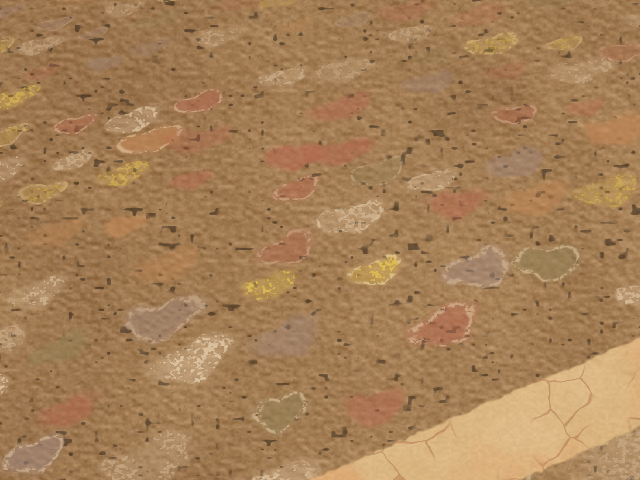
A Shadertoy shader for this pattern:

```glsl
// Worn chalk hearts on a rough tan pavement, crossed by a cracked cream stripe.
// A tilted perspective grid scatters the hearts; layered value noise gives the
// stone grain and the powdery chalk, and Voronoi borders draw the cracks.

float hash(vec2 p) {
    return fract(sin(dot(p, vec2(12.9898, 78.233))) * 43758.5453);
}

vec2 hash2(vec2 p) {
    return vec2(hash(p), hash(p + 37.2));
}

float noise(vec2 p) {
    vec2 i = floor(p), f = fract(p);
    f = f * f * (3.0 - 2.0 * f);
    return mix(mix(hash(i), hash(i + vec2(1, 0)), f.x),
               mix(hash(i + vec2(0, 1)), hash(i + vec2(1, 1)), f.x), f.y);
}

float fbm(vec2 p) {
    float sum = 0.0, amp = 0.53;
    for (int i = 0; i < 4; i++) {
        sum += amp * noise(p);
        p = mat2(1.6, 1.2, -1.2, 1.6) * p + 5.3;
        amp *= 0.5;
    }
    return sum;
}

// Negative inside a rounded heart about two units wide
float heart(vec2 p) {
    float x = sqrt(p.x * p.x + 0.01);
    return length(vec2(p.x, 1.15 * p.y + 0.25 - 0.75 * sqrt(x))) - 0.95;
}

// Gap between the two nearest Voronoi points: zero on a border
float crackGap(vec2 p) {
    vec2 cell = floor(p);
    float near = 9.0, next = 9.0;
    for (int k = 0; k < 9; k++) {
        vec2 c = cell + vec2(k % 3 - 1, k / 3 - 1);
        float d = length(c + hash2(c) - p);
        next = min(next, max(near, d));
        near = min(near, d);
    }
    return next - near;
}

vec3 chalkColor(float pick) {
    if (pick < 0.27) return vec3(0.88, 0.78, 0.65);  // white
    if (pick < 0.43) return vec3(0.88, 0.75, 0.33);  // yellow
    if (pick < 0.60) return vec3(0.63, 0.54, 0.53);  // blue
    if (pick < 0.76) return vec3(0.72, 0.40, 0.31);  // red
    if (pick < 0.91) return vec3(0.79, 0.54, 0.34);  // orange
    return vec3(0.57, 0.51, 0.34);                   // green
}

// Tan stone with soft mottling, fine relief and dark pits
vec3 pavement(vec2 p, float grain) {
    float light = 0.55 + 0.22 * (p.x - 0.667) - 0.25 * (p.y - 0.5)
                + 0.9 * (fbm(p * 5.0) - 0.5);
    vec3 col = mix(vec3(0.58, 0.43, 0.28), vec3(0.68, 0.53, 0.36), clamp(light, 0.0, 1.0));
    vec2 g = p * vec2(75, 110);
    col += 0.11 * (noise(g) - noise(g + vec2(0.2, 0.5))) + 0.11 * (grain - 0.5);
    float pit = smoothstep(0.76, 0.9, noise(g + 9.0)) * smoothstep(0.4, 0.65, noise(p * 34.0));
    return col * (1.0 - 0.38 * pit);
}

vec3 drawHearts(vec3 col, vec2 p, float grain) {
    float depth = 2.2 - p.y + 0.18 * (p.x - 0.667);
    vec2 g = vec2((p.x - 0.667) * 9.5, 28.0) / depth;
    float wobble = fbm(p * 28.0) - 0.5;
    float wear = smoothstep(0.25, 0.6, fbm(p * 16.0 + 3.0));
    for (int k = 0; k < 9; k++) {
        vec2 c = floor(g) + vec2(k % 3 - 1, k / 3 - 1);
        if (hash(c + 4.7) > 0.86) continue;
        vec2 q = g - c - 0.5 - 0.55 * (hash2(c) - 0.5);
        float a = 0.1 + 0.8 * (hash(c + 8.1) - 0.4);
        q = mat2(cos(a), -sin(a), sin(a), cos(a)) * q;
        q /= mix(0.28, 0.47, hash(c + 2.3)) * vec2(1.0, 0.85);
        float d = heart(q) + 0.6 * wobble;
        float pick = hash(c + 6.9);
        float dry = pick < 0.43 ? 1.0 : 0.25;
        // Soft smear under a coat that catches only the raised grains
        float smear = smoothstep(0.25, -0.3, d) * mix(0.62, 0.32, dry);
        float coat = smoothstep(0.06, -0.1, d) * smoothstep(0.62, 0.36, grain + 0.22 * (1.0 - wear));
        float rim = smoothstep(0.16, 0.02, abs(d + 0.1)) * smoothstep(0.62, 0.45, grain);
        rim *= step(0.62, hash(c + 1.4));
        float strength = mix(0.55, 1.0, hash(c + 5.5)) * smoothstep(1.5, 0.5, p.y);
        float cover = max(smear, coat * mix(0.55, 0.92, dry));
        col = mix(col, chalkColor(pick), cover * strength);
        col = mix(col, vec3(0.86, 0.75, 0.61), 0.75 * rim * strength);
    }
    return col;
}

// Cream paint with warm stains and thin reddish cracks
vec3 stripePaint(vec2 p, float grain) {
    vec3 col = mix(vec3(0.84, 0.69, 0.48), vec3(0.88, 0.75, 0.55), fbm(p * 9.0));
    col = mix(col, vec3(0.87, 0.63, 0.42), 0.55 * smoothstep(0.5, 0.75, fbm(p * 6.0 + 7.0)));
    vec2 w = p + 0.035 * vec2(fbm(p * 16.0), fbm(p * 16.0 + 20.0));
    float crack = smoothstep(0.06, 0.01, crackGap(w * 12.0));
    crack *= smoothstep(0.3, 0.6, noise(p * 11.0 + 2.0));
    return mix(col, vec3(0.70, 0.48, 0.32), 0.6 * crack) + 0.06 * (grain - 0.5);
}

void mainImage(out vec4 fragColor, in vec2 fragCoord) {
    vec2 p = fragCoord / iResolution.y;
    float grain = 0.6 * noise(p * vec2(140, 180)) + 0.4 * noise(p * vec2(260, 310) + 11.0);
    vec3 col = drawHearts(pavement(p, grain), p, grain);

    // Stripe between two nearly parallel slanted edges
    float rough = 0.008 * (noise(p * 70.0) - 0.5);
    float upper = 0.432 * (p.x - 0.646) - p.y + rough;
    float lower = p.y - 0.447 * (p.x - 1.085) + rough;
    float blur = 0.002 + 1.0 / iResolution.y;
    col = mix(col, stripePaint(p, grain), smoothstep(-blur, blur, min(upper, lower)));
    fragColor = vec4(col, 1.0);
}
```
